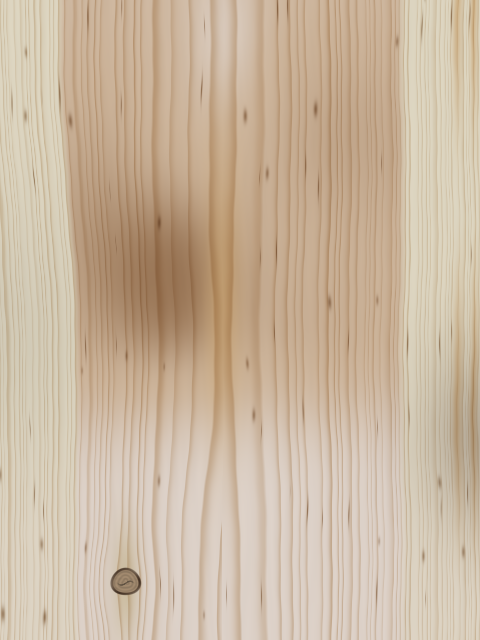
A Shadertoy shader for this texture:

```glsl
// Pale pine board: cathedral grain, cream sapwood edges, soft shadows and one knot.

const float ASPECT = 4.0 / 3.0;                 // board height over width
const vec3 PALE = vec3(0.865, 0.820, 0.785);
const vec3 TAN = vec3(0.800, 0.705, 0.605);
const vec3 BROWN = vec3(0.600, 0.460, 0.335);
const vec3 SAPWOOD = vec3(0.865, 0.835, 0.755);
const vec3 AMBER = vec3(0.790, 0.650, 0.460);
const vec3 LATEWOOD_TINT = vec3(0.84, 0.74, 0.61);
const vec3 FLECK_TINT = vec3(0.70, 0.60, 0.50);
const vec3 KNOT_WOOD = vec3(0.60, 0.51, 0.41);
const vec3 KNOT_RIM = vec3(0.25, 0.18, 0.13);
const float PITH_X = 0.464;                     // axis of the grain
const float RING_DENSITY = 12.0;                // rings per width at the axis
const float RING_CROWDING = 100.0;              // growth of density outwards
const vec2 KNOT_POS = vec2(0.262, 0.121);
const vec2 KNOT_RADIUS = vec2(0.029, 0.026);

float hash(vec2 p) {
    vec3 q = fract(p.xyx * vec3(0.1031, 0.1030, 0.0973));
    q += dot(q, q.yzx + 33.33);
    return fract((q.x + q.y) * q.z);
}

// Soft elliptical spot, 1 at its centre
float blob(vec2 p, vec2 centre, vec2 radius) {
    vec2 d = (p - centre) / radius;
    return exp(-dot(d, d));
}

// Sideways position with the drift and wobble of the fibres removed
float straighten(vec2 p, float down) {
    float x = p.x;
    x -= 0.040 * (smoothstep(0.0, 0.65, down) - 0.5) * (1.0 - smoothstep(0.1, 0.4, x));
    x -= 0.0020 * sin(p.y * 9.0 + x * 7.0) + 0.0011 * sin(p.y * 23.0 - x * 19.0);
    x -= 0.0004 * sin(p.y * 71.0 + x * 60.0);
    float bulge = blob(p, KNOT_POS, vec2(0.07, 0.09));
    return x - 0.45 * (p.x - KNOT_POS.x) * bulge;
}

// Late wood of the growth rings: slow rise, sharp outer edge
float growthRings(float x, float down) {
    float side = x < PITH_X ? 0.0 : 1.0;
    float reach = abs(x - PITH_X);
    float spread = 0.037 - 0.013 * blob(vec2(down), vec2(0.55), vec2(0.22))
                 + 0.030 * smoothstep(0.62, 0.95, down) * (1.2 - 0.6 * side);
    float d = reach - spread * exp(-reach * 6.0);
    float count = RING_DENSITY * d + RING_CROWDING * d * abs(d);
    float wander = 0.30 * sin(count * 1.3 + side * 2.0) + 0.14 * sin(count * 2.9 + side);
    count += wander * smoothstep(0.02, 0.08, d);
    float pixel = fwidth(count);
    float phase = fract(count);
    float edge = clamp(max(1.3 * pixel, 0.09), 0.0, 0.5);
    float rise = smoothstep(0.15, 1.0 - 0.6 * edge, phase);
    float late = (0.25 * rise + 0.75 * pow(rise, 5.0)) * (1.0 - smoothstep(1.0 - edge, 1.0, phase));
    float strength = 0.55 + 0.6 * hash(vec2(floor(count) + 40.0, side * 9.0));
    return late * strength / (1.0 + 0.3 * smoothstep(0.25, 0.45, reach));
}

// Scattered resin streaks, one at most in each cell
float flecks(vec2 p, vec2 cell, vec2 size, float chance) {
    vec2 id = floor(p / cell);
    float sizeVar = 0.5 + 0.5 * hash(id + 7.1);
    vec2 jitter = 0.3 + 0.4 * vec2(hash(id + 13.7), hash(id + 29.3));
    vec2 d = (p - (id + jitter) * cell) / (size * sizeVar);
    return step(hash(id + 3.3), chance) * exp(-dot(d, d)) * sizeVar;
}

// Faint fibre texture from layered sines
float fibres(vec2 p) {
    float sum = 0.0;
    float freq = 140.0;
    for (int i = 0; i < 4; i++) {
        float k = float(i);
        sum += sin(p.x * freq + 2.5 * sin(p.y * (5.0 + 3.0 * k) + p.x * 41.0) + k);
        freq *= 1.37;
    }
    return sum * 0.25;
}

void mainImage(out vec4 fragColor, in vec2 fragCoord) {
    vec2 uv = fragCoord / iResolution.xy;
    vec2 p = uv * vec2(1.0, ASPECT);
    float down = 1.0 - uv.y;
    vec2 s = vec2(uv.x, down);
    float x = straighten(p, down);
    vec2 grain = vec2(x, p.y);

    // Heartwood tone and soft shadows
    float shade = 0.30 * (1.0 - smoothstep(0.50, 0.82, down));
    shade += 0.55 * blob(s, vec2(0.37, 0.44), vec2(0.14, 0.14));
    shade += 0.24 * blob(s, vec2(0.72, 0.22), vec2(0.22, 0.18));
    shade += 0.28 * blob(s, vec2(0.19, 0.36), vec2(0.15, 0.24));
    shade += 0.14 * blob(s, vec2(0.66, 0.52), vec2(0.20, 0.14));
    shade -= 0.20 * blob(s, vec2(0.47, 0.06), vec2(0.07, 0.12));
    shade = clamp(shade, 0.0, 1.0);
    vec3 heart = mix(mix(PALE, TAN, smoothstep(0.0, 0.42, shade)), BROWN, smoothstep(0.35, 1.0, shade));
    float amber = blob(s, vec2(PITH_X, 0.46), vec2(0.038, 0.22));
    heart = mix(heart, AMBER, 0.7 * amber);

    // Sapwood strips and the brown bands at the right
    float inHeart = smoothstep(0.137, 0.153, x) * (1.0 - smoothstep(0.825, 0.850, x));
    vec3 sap = SAPWOOD * (1.0 - 0.05 * blob(s, vec2(0.0, 0.52), vec2(0.2, 0.2)));
    sap = mix(sap, PALE, 0.4 * smoothstep(0.55, 0.95, down));
    float bands = blob(vec2(x), vec2(0.954), vec2(0.012)) + blob(vec2(x), vec2(0.988), vec2(0.010));
    sap = mix(sap, AMBER, bands * (0.35 + 0.35 * cos(down * 10.0)));
    vec3 color = mix(sap, heart, inHeart);
    color *= 1.0 - vec3(0.17, 0.19, 0.20) * blob(s, vec2(1.0, 0.68), vec2(0.12, 0.14));

    // Grain, fibres and resin streaks
    color *= mix(vec3(1.0), LATEWOOD_TINT, 0.72 * growthRings(x, down));
    color *= 1.0 + 0.008 * fibres(grain);
    float streaks = flecks(grain, vec2(0.045, 0.13), vec2(0.0042, 0.015), 0.13)
                  + flecks(grain + 0.31, vec2(0.031, 0.17), vec2(0.0016, 0.028), 0.22);
    color *= mix(vec3(1.0), FLECK_TINT, min(streaks, 1.0));

    // Knot with a stained halo, dark rim and fine rings
    vec2 k = (p - KNOT_POS) / KNOT_RADIUS;
    float r = length(k) + 0.04 * sin(3.0 * atan(k.y, k.x));
    float aa = 1.5 / (iResolution.x * KNOT_RADIUS.x);
    color *= 1.0 - vec3(0.08, 0.10, 0.20) * blob(p, KNOT_POS, vec2(0.028, 0.12));
    vec3 knot = KNOT_WOOD * (1.0 + 0.06 * sin(r * 22.0 + k.x) + 0.04 * fibres(p.yx * 2.0));
    float crack = 1.0 - smoothstep(0.03, 0.10, abs(k.y - 0.15 * sin(k.x * 5.0) + 0.1));
    knot *= 1.0 - 0.35 * crack * (1.0 - smoothstep(0.3, 0.7, abs(k.x)));
    color = mix(color, knot, 1.0 - smoothstep(1.0 - aa, 1.0 + aa, r));
    float rim = 1.0 - smoothstep(0.03, 0.05 + aa, abs(r - 1.0));
    color = mix(color, KNOT_RIM, rim * (0.75 + 0.2 * sin(k.x * 2.0 - k.y * 3.0)));

    fragColor = vec4(color, 1.0);
}
```
